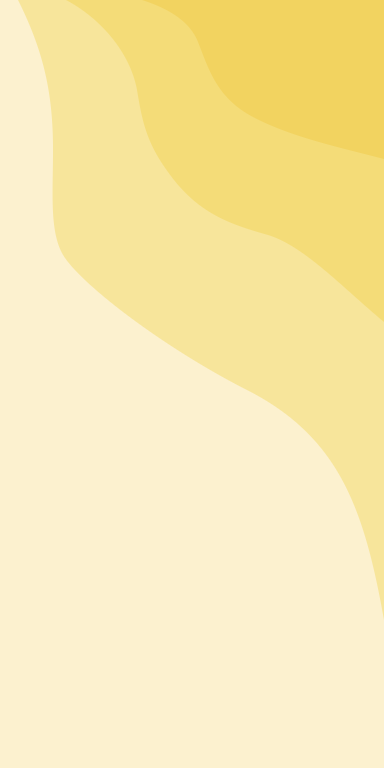
A Shadertoy shader for this background:

```glsl
// Flat golden waves stepping down from the top right corner over pale cream.

#define GRID   vec2(384.0, 768.0)       // canvas size in design units
#define CREAM  vec3(0.988, 0.945, 0.812)
#define STRAW  vec3(0.969, 0.898, 0.608)
#define HONEY  vec3(0.957, 0.863, 0.471)
#define GOLD   vec3(0.949, 0.827, 0.376)
#define SOLVE_STEPS 16

const float FAR = 1e4;

// Turned axes: x runs along the falling diagonal, y points to the upper right.
vec2 toDiagonal(vec2 p) {
    return vec2(p.x + p.y, p.x - p.y) * sqrt(0.5);
}

vec2 bezier(vec2 a, vec2 b, vec2 c, vec2 d, float t) {
    float u = 1.0 - t;
    return u * u * u * a + 3.0 * u * t * (u * b + t * c) + t * t * t * d;
}

vec2 bezierSlope(vec2 a, vec2 b, vec2 c, vec2 d, float t) {
    float u = 1.0 - t;
    return 3.0 * (u * u * (b - a) + 2.0 * u * t * (c - b) + t * t * (d - c));
}

// Signed distance to one stretch of a wave edge, positive to the upper right.
// Returns -FAR where the stretch does not span the point along the diagonal.
float stretch(vec2 p, vec2 a, vec2 b, vec2 c, vec2 d) {
    p = toDiagonal(p);
    a = toDiagonal(a);
    b = toDiagonal(b);
    c = toDiagonal(c);
    d = toDiagonal(d);
    if (p.x < a.x || p.x > d.x) return -FAR;

    // Bisect for the curve point level with p on the diagonal.
    float low = 0.0, high = 1.0;
    for (int i = 0; i < SOLVE_STEPS; i++) {
        float mid = 0.5 * (low + high);
        if (bezier(a, b, c, d, mid).x < p.x) low = mid;
        else high = mid;
    }
    float t = 0.5 * (low + high);
    vec2 tangent = normalize(bezierSlope(a, b, c, d, t));
    return (p.y - bezier(a, b, c, d, t).y) * tangent.x;
}

// Wave edges, each a chain of smooth stretches measured from the top left.
float outerWave(vec2 p) {
    float upper = max(
        stretch(p, vec2(18, 0), vec2(44, 52), vec2(53, 94), vec2(53, 150)),
        stretch(p, vec2(53, 150), vec2(53, 195), vec2(49, 235), vec2(65, 258)));
    float lower = max(
        stretch(p, vec2(65, 258), vec2(86, 288), vec2(165, 348), vec2(245, 389)),
        stretch(p, vec2(245, 389), vec2(339, 436), vec2(364, 508), vec2(384, 620)));
    return max(upper, lower);
}

float middleWave(vec2 p) {
    float upper = max(
        stretch(p, vec2(66, 0), vec2(100, 18), vec2(130, 52), vec2(137, 90)),
        stretch(p, vec2(137, 90), vec2(142, 120), vec2(146, 142), vec2(168, 172)));
    float lower = max(
        stretch(p, vec2(168, 172), vec2(197, 213), vec2(229, 224), vec2(268, 235)),
        stretch(p, vec2(268, 235), vec2(304, 246), vec2(342, 287), vec2(384, 322)));
    return max(upper, lower);
}

float innerWave(vec2 p) {
    float upper = max(
        stretch(p, vec2(142, 0), vec2(170, 9), vec2(190, 22), vec2(198, 42)),
        stretch(p, vec2(198, 42), vec2(209, 70), vec2(217, 98), vec2(253, 117)));
    float lower =
        stretch(p, vec2(253, 117), vec2(291, 137), vec2(338, 147), vec2(384, 159));
    return max(upper, lower);
}

// Edge coverage over about one pixel.
float cover(float dist, float pixel) {
    return clamp(dist / pixel + 0.5, 0.0, 1.0);
}

void mainImage(out vec4 fragColor, in vec2 fragCoord) {
    vec2 uv = fragCoord / iResolution.xy;
    vec2 p = vec2(uv.x, 1.0 - uv.y) * GRID;
    float pixel = GRID.y / iResolution.y;

    // Layers from the back to the front
    vec3 color = CREAM;
    color = mix(color, STRAW, cover(outerWave(p), pixel));
    color = mix(color, HONEY, cover(middleWave(p), pixel));
    color = mix(color, GOLD, cover(innerWave(p), pixel));

    fragColor = vec4(color, 1.0);
}
```
